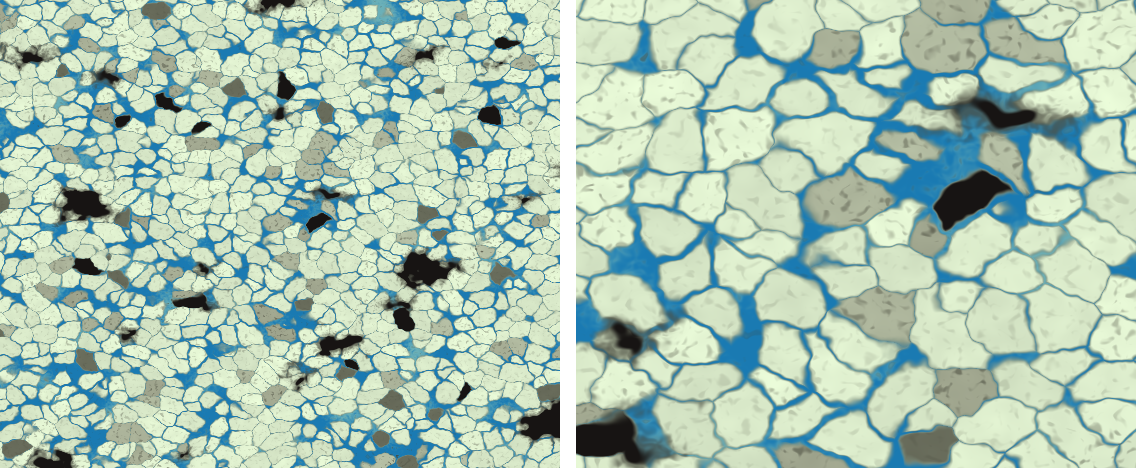
Left: the whole. Right: its middle third, enlarged.
Write a Shadertoy shader that draws this texture.

```glsl
// Thin section of a porous sandstone: pale packed grains, blue resin in the pores,
// dusty grey grains and ragged opaque black patches. Grains are elliptical weighted
// Voronoi cells; gradient noise varies the porosity, dust and outlines.

#define GRAINS 27.0        // grain rows per canvas height
#define GAP 0.035          // mean width of the seams between grains
#define REACH 0.64         // distance from a seed at which pore space begins
#define PATCHES 5.0        // opaque patch cells per canvas height
#define PATCH_SHARE 0.62   // share of those cells that hold a patch
#define CLEAR vec3(0.88, 0.945, 0.815)
#define SEAM vec3(0.50, 0.57, 0.50)
#define DUSTY vec3(0.61, 0.63, 0.54)
#define MURKY vec3(0.36, 0.37, 0.31)
#define RESIN vec3(0.10, 0.48, 0.70)
#define THIN_RESIN vec3(0.42, 0.69, 0.72)
#define OPAQUE vec3(0.09, 0.08, 0.075)

vec2 hash2(vec2 p) {
    vec3 a = fract(vec3(p.xyx) * vec3(0.1031, 0.1030, 0.0973));
    a += dot(a, a.yzx + 33.33);
    return fract((a.xx + a.yz) * a.zy);
}

float cornerSlope(vec2 cell, vec2 corner, vec2 f) {
    return dot(hash2(cell + corner) * 2.0 - 1.0, f - corner);
}

float gradientNoise(vec2 p) {
    vec2 i = floor(p), f = fract(p);
    vec2 u = f * f * f * (f * (f * 6.0 - 15.0) + 10.0);
    vec2 e = vec2(0.0, 1.0);
    return mix(mix(cornerSlope(i, e.xx, f), cornerSlope(i, e.yx, f), u.x),
               mix(cornerSlope(i, e.xy, f), cornerSlope(i, e.yy, f), u.x), u.y);
}

vec2 noise2(vec2 p) {
    return vec2(gradientNoise(p), gradientNoise(p + 41.7));
}

mat2 rotation(float angle) {
    float c = cos(angle), s = sin(angle);
    return mat2(c, -s, s, c);
}

// Nearest and second nearest seed distance (xy) and the id of the nearest cell (zw)
vec4 grainCells(vec2 q) {
    vec2 base = floor(q), id = base;
    float first = 9.0, second = 9.0;
    for (int y = -2; y <= 2; y++)
    for (int x = -2; x <= 2; x++) {
        vec2 cell = base + vec2(x, y);
        vec2 shape = hash2(cell + 71.0);
        vec2 r = rotation((shape.x - 0.5) * 2.2) * (q - cell - hash2(cell));
        float d = length(r * vec2(0.82, 1.2)) - mix(-0.08, 0.22, shape.y);
        if (d < first) {
            second = first;
            first = d;
            id = cell;
        } else {
            second = min(second, d);
        }
    }
    return vec4(first, second, id);
}

// Approximate distance to the nearest opaque patch, in canvas heights
float patchDistance(vec2 p) {
    vec2 base = floor(p * PATCHES);
    float nearest = 1.0;
    for (int y = -1; y <= 1; y++)
    for (int x = -1; x <= 1; x++) {
        vec2 cell = base + vec2(x, y);
        vec2 size = hash2(cell + 17.0), kind = hash2(cell + 53.0);
        if (kind.x > PATCH_SHARE) continue;
        vec2 r = rotation((kind.y - 0.5) * 0.9) * (p - (cell + hash2(cell + 5.0)) / PATCHES);
        float halfLength = mix(0.014, 0.066, size.x * size.x);
        vec2 axes = halfLength * vec2(1.0, mix(0.28, 0.65, size.y));
        nearest = min(nearest, (length(r / axes) - 1.0) * axes.y);
    }
    return nearest;
}

void mainImage(out vec4 fragColor, in vec2 fragCoord) {
    vec2 p = fragCoord / iResolution.y;

    // Grain packing: s is positive inside grains and negative in pores
    vec2 q = p * GRAINS * vec2(0.92, 1.08);
    q += 0.20 * noise2(q * 1.7) + 0.09 * noise2(q * 4.3);
    vec4 grain = grainCells(q);
    float porosity = gradientNoise(p * 8.0) + 0.6 * gradientNoise(p * 19.0 + 9.0);
    float gap = max(GAP + 0.20 * porosity, -0.01);
    float s = min(grain.y - grain.x - gap, REACH - 0.28 * porosity - grain.x);
    float aa = max(0.05, GRAINS / iResolution.y * 0.8);

    // Grain bodies: clear, dusty or murky, speckled with fine inclusions
    vec2 kind = hash2(grain.zw + 131.0);
    float speck = gradientNoise(q * 5.0) + 0.5 * gradientNoise(q * 9.0 + 3.0);
    float dirt = smoothstep(0.12, 0.5, gradientNoise(p * 10.0 + 23.0));
    vec3 body = CLEAR * mix(0.94, 1.03, kind.y);
    body = mix(body, DUSTY, step(kind.x, 0.12) * mix(0.5, 1.0, kind.y));
    body = mix(body, MURKY, step(kind.x, 0.04) * 0.85);
    float dust = 0.16 + 0.4 * dirt + 0.35 * step(kind.x, 0.12) + 0.2 * step(0.8, kind.y);
    body = mix(body, MURKY, dust * smoothstep(0.08, 0.5, speck));
    body *= 1.0 + 0.05 * gradientNoise(q * 2.3);
    body = mix(SEAM, body, smoothstep(-0.03, 0.11, s + 0.05 * speck));

    // Resin, thinner and paler in places, with drifting debris
    float thin = smoothstep(-0.05, 0.5, gradientNoise(p * 13.0 + 77.0) + 0.3 * speck);
    vec3 resin = mix(RESIN, THIN_RESIN, thin);
    resin = mix(resin, MURKY * 0.7, (0.2 + 0.6 * dirt) * smoothstep(0.18, 0.5, speck));
    vec3 color = mix(resin, body, smoothstep(-aa, aa, s));

    // Opaque patches pushed back by the grains they surround, with brown fringes
    vec2 ragged = p + 0.045 * noise2(p * 15.0) + 0.022 * noise2(p * 44.0);
    float d = patchDistance(ragged) + 0.007 * smoothstep(0.0, 0.35, s);
    float fringe = smoothstep(0.016, 0.0, d + 0.012 * speck);
    color = mix(color, MURKY * 0.85, 0.75 * fringe);
    color = mix(color, OPAQUE, smoothstep(0.003, -0.002, d));

    // Single opaque grains
    float blackGrain = step(kind.x, 0.012) * smoothstep(0.0, 2.0 * aa, s);
    color = mix(color, OPAQUE, blackGrain);

    fragColor = vec4(color, 1.0);
}
```
